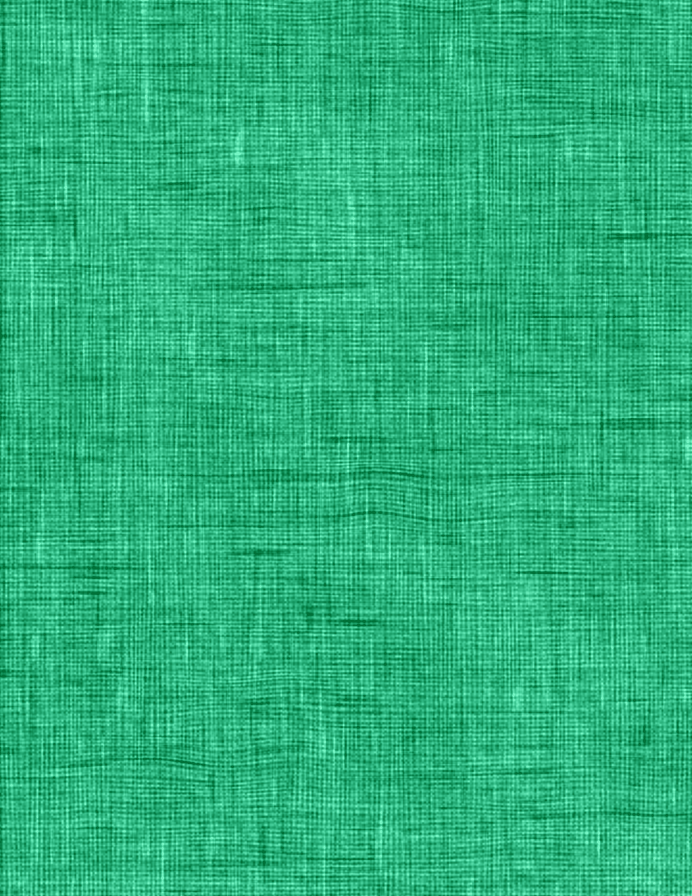
Give the GLSL for this texture, as a WebGL 1 fragment shader.

```glsl
precision highp float;

uniform vec2 u_resolution;

const float TAU = 6.2831853;
const float THREADS = 184.0; // threads per canvas height

float hash(vec2 p) {
  return fract(sin(dot(p, vec2(127.1, 311.7))) * 43758.5453);
}

float noise(vec2 p) {
  vec2 cell = floor(p);
  vec2 f = fract(p);
  f = f * f * (3.0 - 2.0 * f);
  float low = mix(hash(cell), hash(cell + vec2(1.0, 0.0)), f.x);
  float high = mix(hash(cell + vec2(0.0, 1.0)), hash(cell + vec2(1.0, 1.0)), f.x);
  return mix(low, high, f.y);
}

float centred(vec2 p) {
  return noise(p) - 0.5;
}

// Rounded thread profile with uneven spacing and relief
float thread(float across, float along, float seed) {
  float drift = 1.1 * noise(vec2(across * 0.3 + seed, along * 5.0));
  float relief = mix(0.35, 1.35, noise(vec2(along * 45.0 + seed, across * 0.8)));
  return relief * cos(TAU * (across + drift));
}

// Long variation that follows single threads
float streak(float across, float along, float stretch, float seed) {
  return noise(vec2(along * stretch + seed, across + seed));
}

// Green ramp from deep groove to bright ridge
vec3 dye(float t) {
  return vec3(0.03 + 0.2 * t + 0.1 * t * t, 0.51 + 0.35 * t, 0.29 + 0.37 * t);
}

void main() {
  vec2 p = gl_FragCoord.xy / u_resolution.y;

  // Slight bending, with a few spots where the weft is pulled aside
  float pull = smoothstep(0.6, 0.9, noise(p * vec2(7.0, 9.0) + 83.0));
  vec2 bend = vec2(centred(p * vec2(9.0, 4.0) + 3.0) * 0.002,
                   centred(p * vec2(12.0, 20.0) + 41.0) * mix(0.002, 0.01, pull));
  vec2 weave = (p + bend) * THREADS;

  // Patches where one thread direction dominates
  float patchMix = smoothstep(0.2, 0.8, noise(p * vec2(18.0, 8.0) + 17.0));
  float warp = thread(weave.x, p.y, 5.0) * mix(0.16, 0.28, patchMix);
  float weft = thread(weave.y, p.x, 23.0) * mix(0.28, 0.18, patchMix);

  // Thread to thread variation
  float warpTone = streak(weave.x * 1.1, p.y, 17.0, 61.0);
  float weftTone = streak(weave.y * 1.1, p.x, 17.0, 97.0);
  float variation = 0.3 * (warpTone - 0.5) + 0.32 * (weftTone - 0.5);

  // Thin dark creases both ways and thin bright warp slubs
  float longCrease = smoothstep(0.8, 0.95, streak(weave.y * 0.95, p.x, 10.0, 131.0));
  float shortCrease = smoothstep(0.8, 0.95, streak(weave.y * 1.05, p.x, 24.0, 151.0));
  float warpCrease = smoothstep(0.8, 0.96, streak(weave.x * 1.05, p.y, 16.0, 173.0));
  float slub = smoothstep(0.78, 0.95, streak(weave.x * 1.05, p.y, 18.0, 211.0));
  float marks = 0.38 * slub - 0.42 * longCrease - 0.25 * shortCrease - 0.28 * warpCrease;

  // Fine grain and faint cloudy shading
  float grain = 0.56 * centred(p * 430.0);
  float cloud = 0.12 * centred(p * 5.0 + 7.0) + 0.1 * centred(p * 19.0 + 29.0);
  float edgeShade = -0.25 * (1.0 - smoothstep(0.0, 0.008, p.x));

  float tone = 0.55 + warp + weft + variation + marks + grain + cloud + edgeShade;
  gl_FragColor = vec4(dye(clamp(tone, -0.2, 1.3)), 1.0);
}
```
